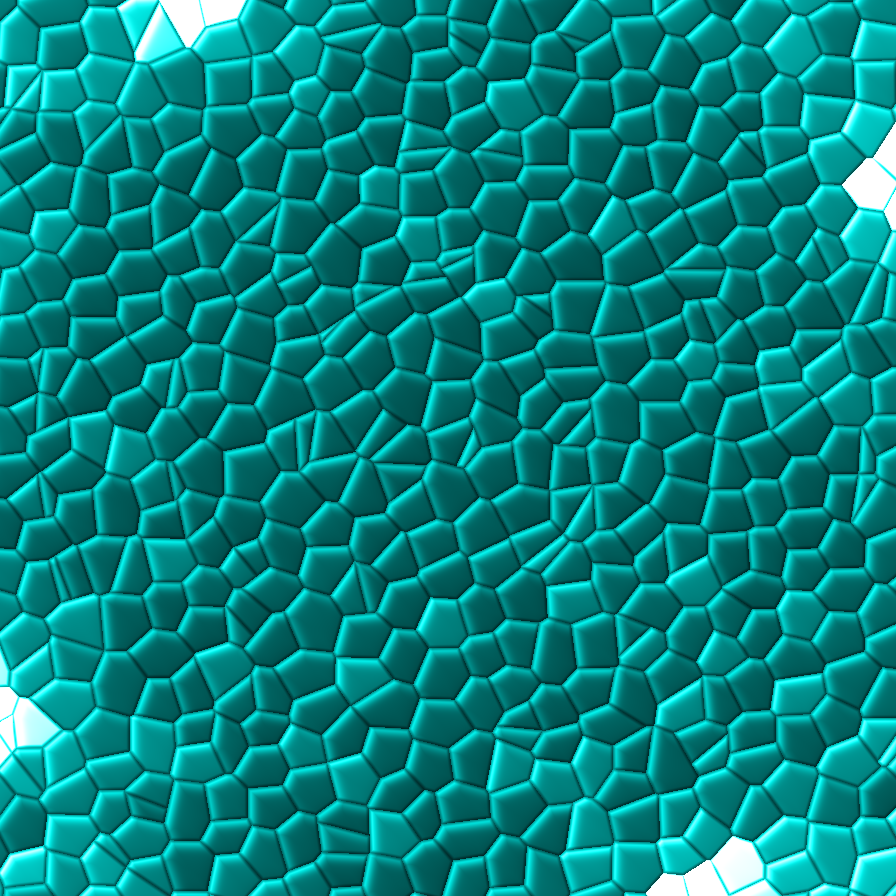
Write a Shadertoy shader that draws this pattern.

```glsl
const vec2 LIGHT_DIR = vec2(-0.74, 0.67);
const float RING_START = 0.17;
const float RING_STEP = 0.145;

float hash(vec2 p, float seed) {
    return fract(sin(dot(p, vec2(127.1, 311.7)) + seed * 74.7) * 43758.5453);
}

// Slanted lattice with staggered rows
mat2 latticeBasis(float stepLong, float stepShort, float angle) {
    vec2 along = vec2(cos(angle), sin(angle));
    vec2 across = vec2(-along.y, along.x);
    return mat2(along * stepLong, across * stepShort + along * stepLong * 0.5);
}

vec2 stoneCentre(vec2 cell, mat2 basis) {
    vec2 jitter = vec2(hash(cell, 1.0), hash(cell, 2.0)) - 0.5;
    return basis * (cell + 0.5 + 0.64 * jitter);
}

vec2 nearestCell(vec2 p, mat2 basis) {
    vec2 home = floor(inverse(basis) * p);
    vec2 best = home;
    float bestDist = 1e3;
    for (int y = -2; y <= 2; y++)
    for (int x = -2; x <= 2; x++) {
        vec2 cell = home + vec2(x, y);
        float d = distance(p, stoneCentre(cell, basis));
        if (d < bestDist) {
            bestDist = d;
            best = cell;
        }
    }
    return best;
}

// Rounded shoulder close to the joint with a faint tail
float shoulder(float d) {
    float near = d / 0.0085;
    return 0.78 * exp(-near * near) + 0.22 * exp(-d / 0.014);
}

// bevel = (distance to the joint, highlight, shadow)
vec3 addBorder(vec3 bevel, float d, vec2 outward) {
    float facing = dot(outward, LIGHT_DIR);
    float lit = smoothstep(0.05, 0.95, facing) * shoulder(d);
    float dark = smoothstep(0.0, 0.85, -facing) * exp(-d / 0.008);
    return vec3(min(bevel.x, d), max(bevel.y, lit), max(bevel.z, dark));
}

vec3 stoneBevel(vec2 p, vec2 cell, mat2 basis) {
    vec2 centre = stoneCentre(cell, basis);
    vec3 bevel = vec3(1.0, 0.0, 0.0);
    for (int y = -2; y <= 2; y++)
    for (int x = -2; x <= 2; x++) {
        if (x == 0 && y == 0) continue;
        vec2 other = stoneCentre(cell + vec2(x, y), basis);
        vec2 outward = normalize(other - centre);
        bevel = addBorder(bevel, dot(0.5 * (centre + other) - p, outward), outward);
    }
    return bevel;
}

// Cut line through a stone: (normal, offset)
vec3 ringCut(vec2 centre) {
    vec2 arm = centre - vec2(0.5, 0.52);
    float phase = (length(arm) - RING_START) / RING_STEP;
    return vec3(normalize(arm), (floor(phase + 0.5) - phase) * RING_STEP);
}

vec3 randomCut(vec2 cell) {
    float angle = 6.2832 * hash(cell, 3.0);
    return vec3(cos(angle), sin(angle), 0.012 * (hash(cell, 4.0) - 0.5));
}

// Four bright patches, a quarter turn apart, on the canvas edge
float edgePatches(vec2 p) {
    vec2 spot = vec2(-0.29, 0.51);
    float glow = 0.0;
    for (int i = 0; i < 4; i++) {
        float d = distance(p, spot + 0.5);
        glow += 1.2 * smoothstep(0.075, 0.035, d) + 0.2 * exp(-d * d / 0.012);
        spot = vec2(spot.y, -spot.x);
    }
    return glow;
}

float faceTone(vec2 centre, vec2 cell) {
    float tone = 0.325 + 0.045 * hash(cell, 5.0);
    tone += 0.14 * step(0.9, hash(cell, 6.0));
    float rim = smoothstep(0.42, 0.7, length(centre - 0.5));
    return tone + rim * 0.42 * hash(cell, 7.0) + edgePatches(centre);
}

vec3 tealRamp(float tone) {
    return vec3(smoothstep(0.88, 1.5, tone), min(tone, 1.0), min(tone * 0.978, 1.0));
}

void mainImage(out vec4 fragColor, in vec2 fragCoord) {
    vec2 p = fragCoord / iResolution.xy;
    mat2 basis = latticeBasis(0.053, 0.043, 0.5);
    vec2 cell = nearestCell(p, basis);
    vec2 centre = stoneCentre(cell, basis);
    vec3 bevel = stoneBevel(p, cell, basis);
    float tone = faceTone(centre, cell);

    // Split stones along the rings, and a few at random
    vec3 cut = ringCut(centre);
    bool onRing = abs(cut.z) < 0.012 && hash(cell, 8.0) > 0.5;
    if (!onRing) cut = randomCut(cell);
    if (onRing || hash(cell, 9.0) > 0.97) {
        float offset = dot(p - centre, cut.xy) - cut.z;
        float side = offset < 0.0 ? -1.0 : 1.0;
        bevel = addBorder(bevel, abs(offset), -side * cut.xy);
        tone += 0.03 + 0.03 * side;
    }

    // Bevel light, then soft dark joints
    tone += 0.74 * bevel.y - 0.06 * bevel.z;
    tone *= mix(0.5, 1.0, smoothstep(-0.0005, 0.0042, bevel.x));
    fragColor = vec4(tealRamp(tone), 1.0);
}
```
